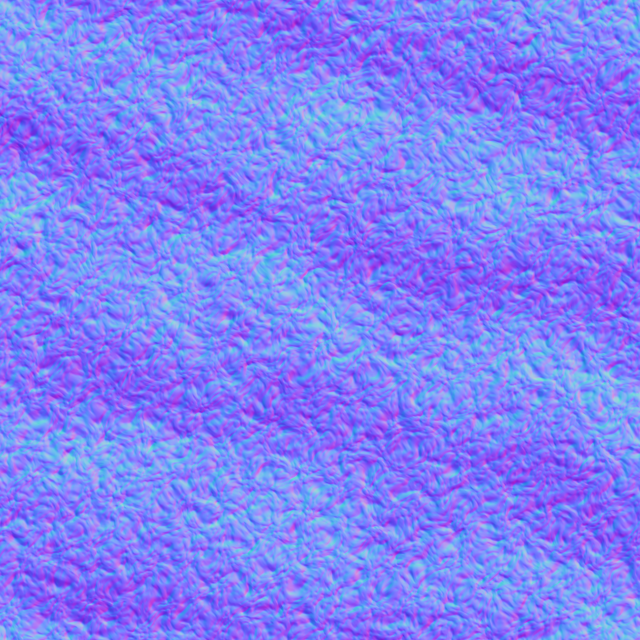
Give the GLSL for this texture map, as a three.js fragment shader.

```glsl
varying vec2 vUv;

#define GRAIN_SCALE 43.0     // coarsest grains across the canvas
#define GRAIN_SLOPE 0.21     // steepness of the grains
#define GRAIN_ANGLE 0.6      // direction the grains are drawn out in
#define GRAIN_STRETCH 0.88   // below 1 lengthens the grains
#define GRAIN_CREASE 0.6     // share of sharp creases in the grains
#define RIPPLE_COUNT 3.13    // broad bands from bottom to top
#define RIPPLE_LEAN 0.3      // fall of the bands towards the right
#define RIPPLE_SLOPE 0.25    // steepness of the bands
#define RIPPLE_WARP 0.3      // waviness of the bands
#define PATCH_SLOPE 0.27     // steepness of the uneven patches
#define SAMPLE_STEP 0.0014   // half width of the slope filter

const float TAU = 6.2831853;

vec2 gradientAt(vec2 cell) {
  vec3 q = fract(vec3(cell.xyx) * vec3(0.1031, 0.1030, 0.0973));
  q += dot(q, q.yzx + 33.33);
  float angle = TAU * fract((q.x + q.y) * q.z);
  return vec2(cos(angle), sin(angle));
}

float gradientNoise(vec2 p) {
  vec2 i = floor(p);
  vec2 f = p - i;
  vec2 u = f * f * f * (f * (f * 6.0 - 15.0) + 10.0);
  vec2 e = vec2(1.0, 0.0);
  float a = dot(gradientAt(i), f);
  float b = dot(gradientAt(i + e.xy), f - e.xy);
  float c = dot(gradientAt(i + e.yx), f - e.yx);
  float d = dot(gradientAt(i + e.xx), f - e.xx);
  return mix(mix(a, b, u.x), mix(c, d, u.x), u.y);
}

// Fine relief: each octave is turned, and divided by its frequency
float grainHeight(vec2 p) {
  float height = 0.0;
  float frequency = GRAIN_SCALE;
  float angle = GRAIN_ANGLE - 0.3;
  for (int octave = 0; octave < 3; octave++) {
    float c = cos(angle);
    float s = sin(angle);
    vec2 q = vec2(c * p.x + s * p.y, c * p.y - s * p.x);
    q.x *= GRAIN_STRETCH;
    float n = gradientNoise(q * frequency + 17.3 * float(octave));
    float crease = sqrt(n * n + 0.003);
    height += (n + GRAIN_CREASE * crease) / frequency;
    frequency *= 1.8;
    angle += 0.3;
  }
  return height * GRAIN_SLOPE;
}

vec2 grainSlope(vec2 p) {
  // Bending the ground breaks up straight rows of grains
  vec2 bend = vec2(gradientNoise(p * 24.0 + 3.7), gradientNoise(p * 24.0 + 61.9));
  p += 0.012 * bend;
  vec2 e = vec2(SAMPLE_STEP, 0.0);
  return vec2(
    grainHeight(p + e.xy) - grainHeight(p - e.xy),
    grainHeight(p + e.yx) - grainHeight(p - e.yx)) / (2.0 * SAMPLE_STEP);
}

// Broad leaning bands, bent and weakened unevenly along their length
vec2 rippleSlope(vec2 p) {
  float across = 1.0 - p.y - RIPPLE_LEAN * p.x;
  vec2 q = vec2(p.x, across);
  float warp = RIPPLE_WARP * gradientNoise(q * vec2(2.5, 4.0) + 5.2);
  float strength = 0.75 + 0.8 * gradientNoise(q * vec2(3.0, 4.0) + 11.7);
  float wave = -cos(TAU * (across * RIPPLE_COUNT - 0.63 + warp));
  float patches = gradientNoise(q * vec2(5.0, 9.0) + 31.4)
                + 0.8 * gradientNoise(q * vec2(12.0, 20.0) + 47.1);
  float tilt = RIPPLE_SLOPE * strength * wave + PATCH_SLOPE * patches;
  return vec2(-0.02 * tilt, tilt + 0.015);
}

void main() {
  // Gradient of the relief, packed as a tangent space normal
  vec2 slope = grainSlope(vUv) + rippleSlope(vUv);
  vec3 normal = normalize(vec3(slope, 1.0));
  gl_FragColor = vec4(normal * 0.5 + 0.5, 1.0);
}
```
